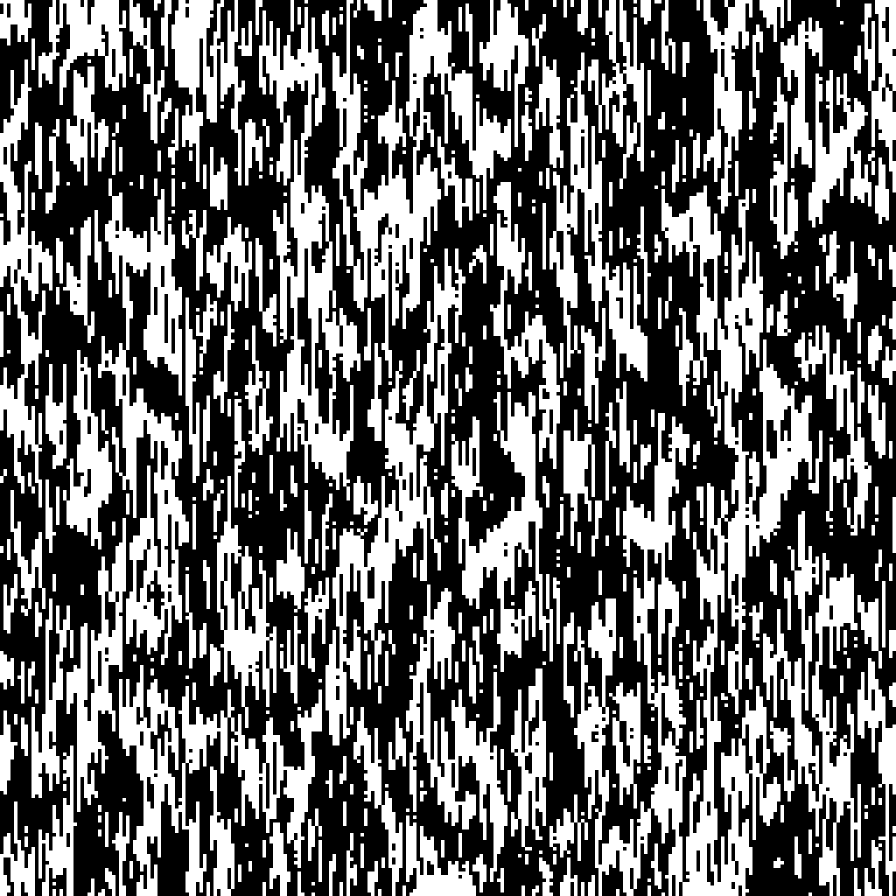
Write a Shadertoy shader that draws this texture.

```glsl
// Black and white grain of thin vertical dashes gathered into slanted clumps.

const float GRID = 256.0;                  // grain columns across the canvas
const float DASH_LENGTH = 7.0;             // spacing of dash knots, in grains
const vec2 CLUMP_SIZE = vec2(5.0, 10.0);   // spacing of clumps, in grains
const float CLUMP_WEIGHT = 0.95;
const float SPECK_WEIGHT = 0.13;
const float INK_LEVEL = 0.13;              // higher gives more black
const vec3 INK = vec3(0.0);
const vec3 PAPER = vec3(1.0);

// Random value from 0 to 1 for a lattice point
float hash(vec2 p, float seed) {
    vec3 q = fract(vec3(p.xyx + seed) * vec3(0.1031, 0.1030, 0.0973));
    q += dot(q, q.yzx + 33.33);
    return fract((q.x + q.y) * q.z);
}

float signedHash(vec2 p, float seed) {
    return 2.0 * hash(p, seed) - 1.0;
}

// Smooth noise along one column, independent of its neighbours
float dashNoise(vec2 grain, float spacing) {
    float y = grain.y / spacing + hash(vec2(grain.x, 0.0), 17.3);
    float knot = floor(y);
    return mix(signedHash(vec2(grain.x, knot), 3.7),
               signedHash(vec2(grain.x, knot + 1.0), 3.7),
               smoothstep(0.0, 1.0, y - knot));
}

// Cellular noise: one soft, sheared light or dark spot per lattice cell
float clumpNoise(vec2 p) {
    vec2 cell = floor(p);
    float sum = 0.0;
    for (int j = -1; j <= 1; j++) {
        for (int i = -1; i <= 1; i++) {
            vec2 id = cell + vec2(i, j);
            vec2 d = p - id - vec2(hash(id, 41.1), hash(id, 67.9));
            d.x += 0.45 * signedHash(id, 89.3) * d.y;
            float falloff = max(0.0, 1.0 - dot(d, d));
            sum += signedHash(id, 113.7) * falloff * falloff;
        }
    }
    return sum;
}

// 1 for a light grain, 0 for a dark one
float grainTone(vec2 grain) {
    float level = dashNoise(grain, DASH_LENGTH)
                + CLUMP_WEIGHT * clumpNoise((grain + 0.5) / CLUMP_SIZE)
                + SPECK_WEIGHT * signedHash(grain, 151.9);
    return step(INK_LEVEL, level);
}

void mainImage(out vec4 fragColor, in vec2 fragCoord) {
    // Four samples per pixel smooth the grain edges
    float tone = 0.0;
    for (int k = 0; k < 4; k++) {
        vec2 offset = vec2(k % 2, k / 2) * 0.5 - 0.25;
        vec2 uv = (fragCoord + offset) / iResolution.y;
        tone += 0.25 * grainTone(floor(uv * GRID));
    }
    fragColor = vec4(mix(INK, PAPER, tone), 1.0);
}
```
